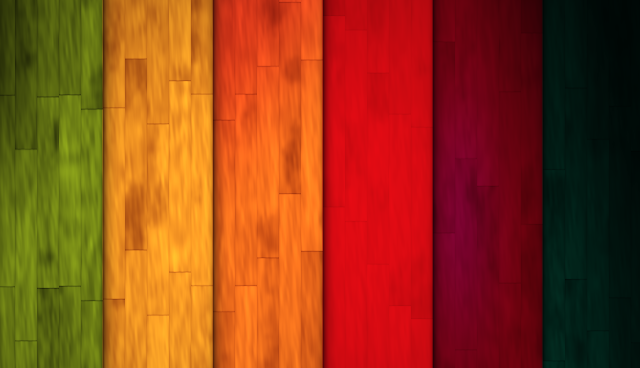
Reproduce this texture procedurally as a Shadertoy shader.

```glsl
float hash(vec2 p) {
    vec3 q = fract(p.xyx * 0.1031);
    q += dot(q, q.yzx + 33.33);
    return fract((q.x + q.y) * q.z);
}

float noise(vec2 p) {
    vec2 cell = floor(p), f = fract(p);
    f = f * f * (3.0 - 2.0 * f);
    return mix(mix(hash(cell), hash(cell + vec2(1, 0)), f.x),
               mix(hash(cell + vec2(0, 1)), hash(cell + vec2(1, 1)), f.x), f.y);
}

float fbm(vec2 p) {
    float sum = 0.0, amp = 0.5;
    for (int i = 0; i < 4; i++) {
        sum += amp * noise(p);
        p = p * 2.03 + 17.3;
        amp *= 0.5;
    }
    return sum;
}

// Brightness of the floor: narrow planks with staggered end joints
float woodTone(vec2 p, float across, float pixel) {
    float plank = floor(across);
    float along = p.y / 0.52 + hash(vec2(plank, 7.0));
    vec2 id = vec2(plank, floor(along));
    float seed = hash(id + 3.0);
    vec2 q = p + vec2(seed * 37.0, seed * 19.0);

    // Arched growth rings, slanted pores and broad stains
    float rings = sin(6.2832 * (5.0 * noise(q * vec2(8.0, 2.3)) + 9.0 * q.x
                                + 0.7 * noise(q * vec2(35.0, 12.0))));
    float pores = noise(vec2(q.x * 150.0 + q.y * 14.0, q.y * 24.0));
    float fibre = fbm(q * vec2(60.0, 5.0));
    float stain = smoothstep(0.5, 0.78, fbm(q * vec2(11.0, 6.0)));

    float tone = 0.91 + 0.18 * hash(id + 11.0);
    tone += 0.055 * rings * smoothstep(0.2, 0.7, noise(q * vec2(6.0, 3.0)));
    tone += 0.17 * (pores - 0.5) + 0.28 * (fibre - 0.47);
    tone -= 0.3 * stain;

    // Seams and end joints
    float seam = min(fract(across), 1.0 - fract(across)) * 0.06;
    float joint = min(fract(along), 1.0 - fract(along)) * 0.52;
    tone -= 0.09 * (1.0 - smoothstep(0.0, 0.002 + pixel, seam));
    tone -= 0.2 * (1.0 - smoothstep(0.0, 0.001 + pixel, joint));
    return max(tone, 0.1);
}

void mainImage(out vec4 fragColor, in vec2 fragCoord) {
    vec2 uv = fragCoord / iResolution.xy;
    vec2 p = uv * vec2(1.745, 1.0);
    float pixel = 1.0 / iResolution.y;

    vec3 paint[6] = vec3[6](
        vec3(0.43, 0.50, 0.08), vec3(0.95, 0.59, 0.14), vec3(0.92, 0.42, 0.11),
        vec3(0.84, 0.04, 0.07), vec3(0.49, 0.01, 0.06), vec3(0.01, 0.23, 0.17));
    float contrast[6] = float[6](1.25, 0.75, 0.8, 0.3, 0.6, 1.0);

    // Six broad bands, the outer two cropped
    float band = uv.x * 5.818 + 0.061;
    int i = int(clamp(floor(band), 0.0, 5.0));
    float f = fract(band);
    float edge = smoothstep(1.0 - 5.818 * 1.5 / iResolution.x, 1.0, f);
    vec3 color = mix(paint[i], paint[min(i + 1, 5)], edge);

    // Violet glow low in the wine band, redder top of the deep orange band
    if (i == 4) color.b += 0.13 * exp(-9.0 * pow(f - 0.25, 2.0) - 9.0 * pow(uv.y - 0.4, 2.0));
    if (i == 2) color.g *= 1.0 - 0.45 * smoothstep(0.45, 1.1, uv.y + 0.3 * (0.5 - f));

    // Warm paints darken towards red, greens keep their hue
    float tone = mix(1.0, woodTone(p, band * 5.0, pixel), contrast[i]);
    bool warm = i > 0 && i < 5;
    color *= pow(vec3(tone), warm ? vec3(0.8, 1.4, 1.4) : vec3(1.15));

    // Overlap shadows, mostly cast on the band to the right
    color *= 1.0 - 0.6 * exp(-f * 24.0) - 0.35 * exp((f - 1.0) * 50.0);

    // Dim corners, strongest at the right and top
    vec2 c = uv - vec2(0.42, 0.42);
    color *= 1.06 - 0.75 * pow(abs(c.x), 2.0) - 0.45 * c.y * c.y;
    color *= 1.0 - 0.8 * smoothstep(0.74, 1.04, uv.x + 0.13 * (uv.y - 0.5));
    color *= 1.0 - 0.45 * smoothstep(0.1, 0.0, uv.x) * smoothstep(0.2, 0.9, uv.y);

    fragColor = vec4(clamp(color, 0.0, 1.0), 1.0);
}
```
